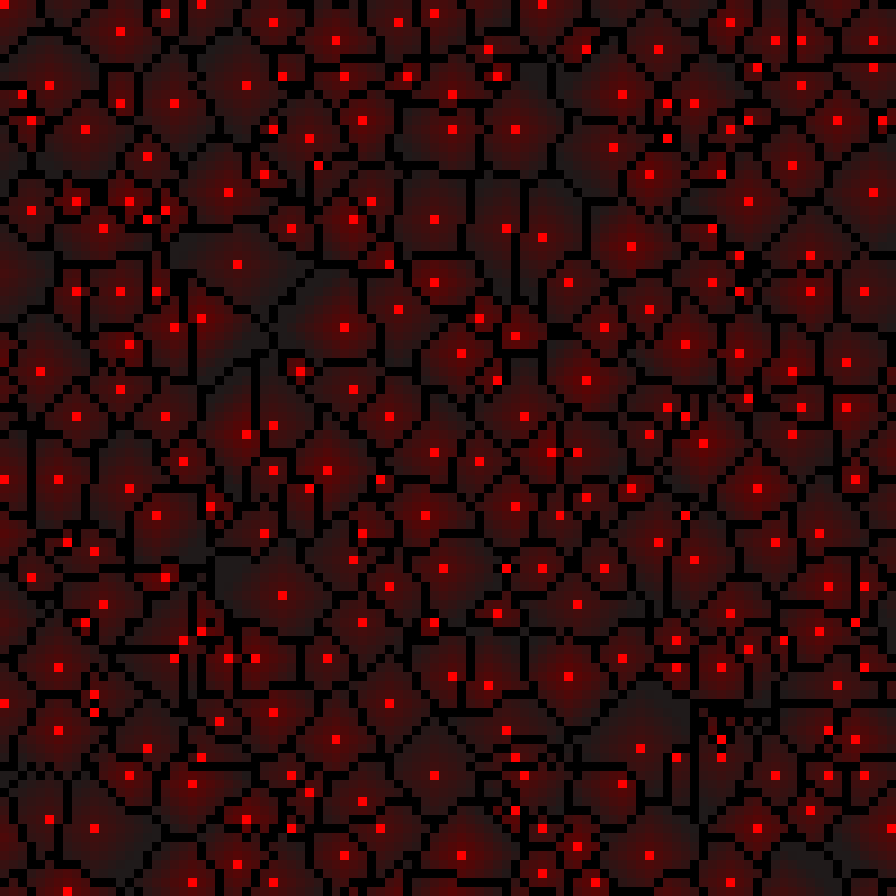
This texture is drawn by a WebGL 1 fragment shader. Its source:

```glsl
precision highp float;

uniform vec2 u_resolution;

const float CELLS = 100.0;     // mosaic squares across the canvas
const float TILE = 6.0;        // squares per candidate seed
const float LAST_BIRTH = 8.5;  // latest start of growth
const float RAGGED = 0.6;      // roughness of the growth fronts

const vec3 ASH = vec3(0.12, 0.10, 0.10);
const vec3 EMBER = vec3(0.40, 0.0, 0.0);
const vec3 SPARK = vec3(1.0, 0.0, 0.0);

float hash(vec2 p) {
  vec3 q = fract(p.xyx * vec3(0.1031, 0.1030, 0.0973));
  q += dot(q, q.yzx + 33.33);
  return fract((q.x + q.y) * q.z);
}

// Rounded diamond metric
float growthDistance(vec2 offset) {
  vec2 a = abs(offset);
  return mix(a.x + a.y, length(a), 0.35);
}

// Seed that reaches a square first: xy = its square, z = its birth time
vec3 firstSeed(vec2 square) {
  vec2 home = floor(square / TILE);
  float earliest = 1000.0;
  vec3 owner = vec3(0.0);
  for (int j = -2; j <= 2; j++) {
    for (int i = -2; i <= 2; i++) {
      vec2 tile = home + vec2(float(i), float(j));
      vec2 jitter = vec2(hash(tile + 11.7), hash(tile + 47.3));
      vec2 seed = floor((tile + jitter) * TILE);
      float birth = LAST_BIRTH * hash(tile + 83.9);
      float reach = growthDistance(square - seed);
      float rough = RAGGED * hash(square + seed * 17.3) * min(reach, 1.0);
      float arrival = birth + reach + rough;
      if (arrival < earliest) {
        earliest = arrival;
        owner = vec3(seed, birth);
      }
    }
  }
  return owner;
}

// The older region yields its rim to a younger neighbour
float youngestNeighbour(vec2 square) {
  float across = max(firstSeed(square + vec2(1.0, 0.0)).z,
                     firstSeed(square - vec2(1.0, 0.0)).z);
  float along = max(firstSeed(square + vec2(0.0, 1.0)).z,
                    firstSeed(square - vec2(0.0, 1.0)).z);
  return max(across, along);
}

// Glow fading from the seed, with its own strength per region
vec3 glow(vec2 seed, float reach) {
  float peak = mix(0.5, 1.0, hash(seed + 5.1));
  float heat = peak * clamp(1.0 - reach / 6.8, 0.0, 1.0);
  return mix(ASH, EMBER, heat);
}

void main() {
  vec2 uv = gl_FragCoord.xy / u_resolution;
  vec2 square = floor(uv * CELLS) + 200.0;
  vec3 owner = firstSeed(square);
  float reach = growthDistance(square - owner.xy);

  vec3 color = glow(owner.xy, reach);
  if (reach < 0.5) {
    color = SPARK;
  } else if (youngestNeighbour(square) > owner.z + 0.0001) {
    color = vec3(0.0);
  }
  gl_FragColor = vec4(color, 1.0);
}
```
